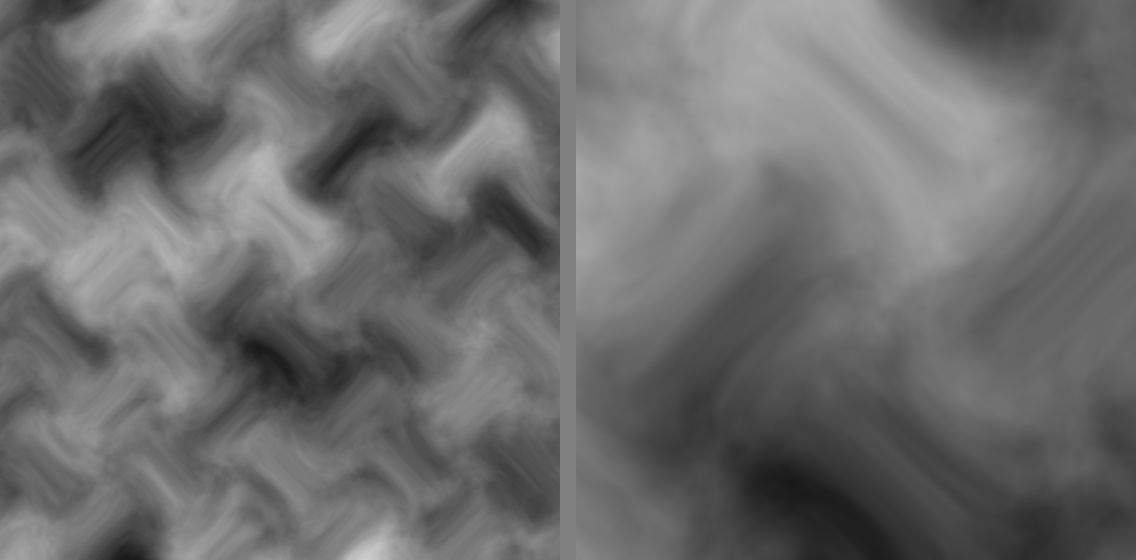
Left, the full canvas; right, a detail of the centre.
Give the GLSL for this texture, as a WebGL 2 fragment shader.

```glsl
#version 300 es
precision highp float;
// Grey smoke combed into diagonal streaks that alternate direction.
// Layered value noise is sampled through crossed sine waves, which nearly
// fold the plane and so stretch the noise along each diagonal in turn.
uniform vec2 u_resolution;
out vec4 fragColor;

float hash(vec2 cell) {
  uvec2 u = uvec2(ivec2(cell) + 4096);
  uint h = u.x * 1597u ^ u.y * 51749u;
  h = (h ^ (h >> 15)) * 73939133u;
  h = (h ^ (h >> 13)) * 9176213u;
  h ^= h >> 16;
  return float(h & 65535u) / 65535.0;
}

float valueNoise(vec2 p) {
  vec2 cell = floor(p);
  vec2 f = fract(p);
  f = f * f * (3.0 - 2.0 * f);
  float low = mix(hash(cell), hash(cell + vec2(1, 0)), f.x);
  float high = mix(hash(cell + vec2(0, 1)), hash(cell + vec2(1, 1)), f.x);
  return mix(low, high, f.y);
}

// Six octaves, each turned a little to hide the lattice
float smoke(vec2 p) {
  const mat2 turn = mat2(0.8, 0.6, -0.6, 0.8);
  float sum = 0.0;
  float amplitude = 0.5;
  for (int i = 0; i < 6; i++) {
    sum += amplitude * valueNoise(p);
    p = turn * p * 2.0 + vec2(17.3, 9.1);
    amplitude *= 0.5;
  }
  return sum;
}

// Slow wobble, then crossed waves whose slope is close to one
vec2 comb(vec2 p) {
  vec2 bent = p + 0.012 * sin(9.0 * p.yx + vec2(1.3, 4.0));
  vec2 wave = vec2(27.5, 29.2);
  return p + 0.97 / wave * sin(wave * (bent.yx - vec2(0.844, 0.30)));
}

void main() {
  vec2 p = gl_FragCoord.xy / u_resolution.y;
  float density = smoke(comb(p) * 5.0 + vec2(3.7, 8.2));
  float grey = 0.485 + 1.08 * (density - 0.492);
  fragColor = vec4(vec3(clamp(grey, 0.0, 1.0)), 1.0);
}
```
